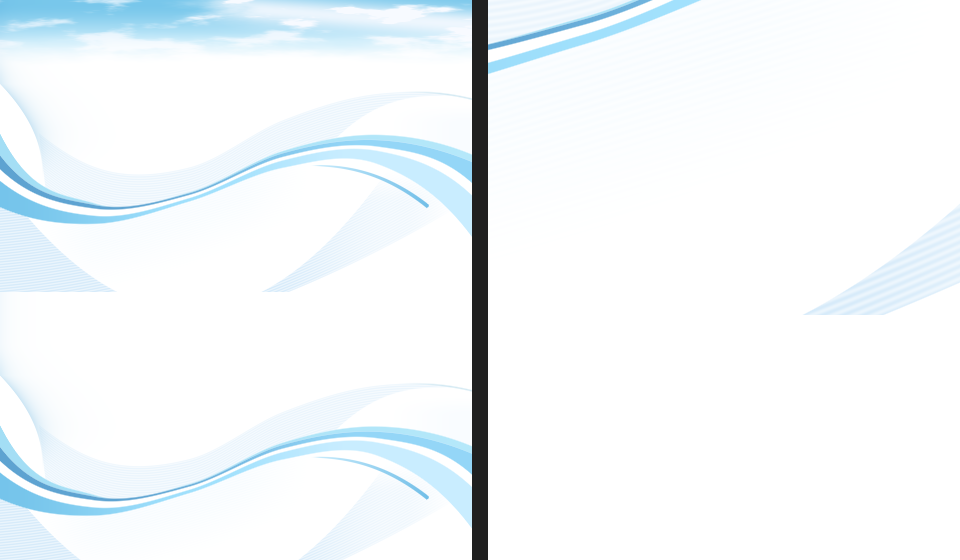
Left, the full canvas; right, a detail of the centre.
A WebGL 1 fragment shader for this background:

```glsl
precision highp float;
uniform vec2 u_resolution;

vec2 gradient(vec2 cell) {
  float a = 6.2832 * fract(sin(dot(cell, vec2(127.1, 311.7))) * 43758.5);
  return vec2(cos(a), sin(a));
}

float gradientNoise(vec2 p) {
  vec2 i = floor(p), f = fract(p);
  vec2 u = f * f * f * (f * (f * 6.0 - 15.0) + 10.0);
  vec2 e = vec2(1.0, 0.0);
  float low = mix(dot(gradient(i), f), dot(gradient(i + e), f - e), u.x);
  float high = mix(dot(gradient(i + e.yx), f - e.yx), dot(gradient(i + 1.0), f - 1.0), u.x);
  return mix(low, high, u.y);
}

float fbm(vec2 p) {
  float sum = 0.0, gain = 0.6;
  for (int i = 0; i < 5; i++) {
    sum += gain * gradientNoise(p);
    p = p * 2.03 + 7.3;
    gain *= 0.5;
  }
  return sum;
}

// Catmull-Rom weights for knots at distance d
vec4 knotWeight(vec4 d) {
  d = abs(d);
  vec4 near = (1.5 * d - 2.5) * d * d + 1.0;
  vec4 far = ((2.5 - 0.5 * d) * d - 4.0) * d + 2.0;
  return mix(near, far, step(1.0, d)) * step(d, vec4(2.0));
}

// Height of a curve through six even knots, with one guide knot past each end
float curve(float x, vec4 left, vec4 right) {
  float t = x / 1.296;
  return dot(knotWeight(t - vec4(-1, 0, 1, 2)), left)
       + dot(knotWeight(t - vec4(3, 4, 5, 6)), right);
}

// Coverage of the strip between two heights
float strip(float y, float top, float bottom, float soft) {
  return clamp((min(bottom, y + soft) - max(top, y - soft)) / (2.0 * soft), 0.0, 1.0);
}

float hairlines(float d, float frequency) {
  return 0.75 + 0.25 * cos(d * frequency);
}

vec3 skyColor(vec2 p) {
  float n = fbm(vec2(p.x * 0.9, p.y * 4.5) + vec2(3.1, 1.7));
  float bank = smoothstep(2.1, 3.6, p.x + n)
             * exp(-pow((p.y - 0.07 * (p.x - 2.3) - 0.05) / 0.2, 2.0));
  float streaks = smoothstep(0.08, 0.4, n + 0.25 * p.y);
  float cover = clamp(0.9 * bank + 0.75 * streaks, 0.0, 1.0);
  vec3 blue = mix(vec3(0.47, 0.78, 0.92), vec3(0.78, 0.92, 0.98), smoothstep(0.05, 0.65, p.y));
  vec3 sky = mix(blue, vec3(0.97, 0.98, 1.0), cover);
  return mix(sky, vec3(1.0), smoothstep(0.4, 0.88, p.y + 0.12 * n));
}

void main() {
  // The canvas is 6.48 by 7.68 units, y downwards; the wave repeats every 4 units
  vec2 p = vec2(gl_FragCoord.x, u_resolution.y - gl_FragCoord.y) / u_resolution * vec2(6.48, 7.68);
  float soft = 0.7 * 6.48 / u_resolution.x;
  float x = p.x, y = mod(p.y, 4.0);
  vec3 color = vec3(1.0);

  // Ribbon edges from top to bottom
  float lightTop = curve(x, vec4(-2.4, 1.83, 2.79, 2.64), vec4(2.07, 1.85, 2.12, 2.93));
  float darkTop = curve(x, vec4(-0.59, 2.13, 2.81, 2.65), vec4(2.10, 1.92, 2.22, 3.0));
  float darkBottom = curve(x, vec4(0.4, 2.32, 2.86, 2.675), vec4(2.15, 2.01, 2.51, 4.35));
  float wideTop = curve(x, vec4(0.88, 2.48, 2.96, 2.72), vec4(2.20, 2.07, 2.68, 4.53));
  float wideBottom = curve(x, vec4(1.91, 2.84, 3.07, 2.765), vec4(2.30, 2.25, 3.25, 5.75));

  // Pale veil above the ribbons, with its tail at the right
  float veilTop = curve(x, vec4(-0.21, 1.35, 2.29, 2.30), vec4(1.65, 1.29, 1.36, 1.93));
  float veilBottom = min(lightTop, 1.31 + 0.6 * pow(max(6.1 - x, 0.0) / 1.5, 2.5));
  float veil = strip(y, veilTop, veilBottom, soft) * smoothstep(-soft, soft, x - 0.54 - 0.12 * (y - 1.87));
  color = mix(color, vec3(0.92, 0.96, 0.99), veil * hairlines(y - veilTop, 190.0));
  float tail = strip(y, veilTop - 0.01, veilTop + 0.01, soft) * smoothstep(5.4, 6.2, x);
  color = mix(color, vec3(0.76, 0.88, 0.93), 0.7 * tail);
  float haze = smoothstep(5.2, 6.4, x) * smoothstep(1.4, 1.7, y) * step(y, lightTop);
  color = mix(color, vec3(0.96, 0.98, 1.0), 0.6 * haze);

  // Faint veil below the ribbons
  float below = step(wideBottom, y) * (1.0 - smoothstep(0.1, 1.0, y - wideBottom));
  below *= smoothstep(0.4, 1.4, x) * (1.0 - smoothstep(3.2, 4.4, x));
  color = mix(color, vec3(0.95, 0.98, 1.0), 0.6 * below * hairlines(y + 0.3 * x, 190.0));

  // Shaded fold at the left
  float fall = clamp((y - 1.15) / 1.2, 0.0, 1.0);
  float fold = x - 0.58 * fall * (2.0 - fall);
  float shade = (0.6 * exp(-9.0 * max(fold, 0.0)) + 0.25 * exp(-3.0 * max(fold, 0.0)))
              * smoothstep(-soft, soft, fold) * (1.0 - smoothstep(1.7, 2.5, y));
  shade *= mix(0.25, 1.0, smoothstep(0.7, 1.4, y));
  color = mix(color, vec3(0.76, 0.88, 0.95), shade);

  // Lined fan at the lower right
  float u = x - 3.6, v = x - 3.97;
  float fanTop = 4.0 - 0.52 * u - 0.26 * u * u;
  float fanBottom = 4.0 - 0.41 * v - 0.04 * v * v;
  float fan = strip(y, fanTop, fanBottom, soft) * smoothstep(2.3, 2.8, y) * step(wideBottom, y);
  fan *= mix(1.0, 0.4, smoothstep(3.6, 5.4, x)) * (1.0 - smoothstep(5.5, 6.4, x));
  color = mix(color, vec3(0.84, 0.92, 0.98), fan * hairlines(y - fanBottom, 170.0));

  // Ribbons
  vec3 light = mix(vec3(0.64, 0.87, 0.96), vec3(0.71, 0.91, 0.98), x / 6.48);
  vec3 dark = mix(vec3(0.37, 0.64, 0.82), vec3(0.58, 0.84, 0.97), smoothstep(1.5, 5.2, x));
  vec3 wide = mix(vec3(0.46, 0.77, 0.92), vec3(0.63, 0.88, 0.99), smoothstep(0.0, 2.8, x));
  wide = mix(wide, vec3(0.79, 0.93, 1.0), smoothstep(2.8, 5.0, x));
  color = mix(color, light, strip(y, lightTop, darkTop, soft));
  color = mix(color, dark, strip(y, darkTop, darkBottom, soft));
  color = mix(color, wide, strip(y, wideTop, wideBottom, soft));

  // Tapered stroke with a round end
  float s = clamp((x - 4.25) / 1.61, 0.0, 1.0);
  float slope = 0.786 * pow(s, 1.3);
  float offset = abs(y - 2.27 - 0.55 * pow(s, 2.3)) / sqrt(1.0 + slope * slope);
  float away = x < 5.86 ? offset : length(vec2(x, y) - vec2(5.86, 2.82));
  float stroke = (1.0 - smoothstep(-soft, soft, away - 0.027 * sqrt(s))) * smoothstep(0.0, 0.1, s);
  color = mix(color, mix(vec3(0.8, 0.93, 0.99), vec3(0.45, 0.75, 0.91), s), stroke);

  // Cloudy sky along the top only
  gl_FragColor = vec4(color * skyColor(p), 1.0);
}
```
